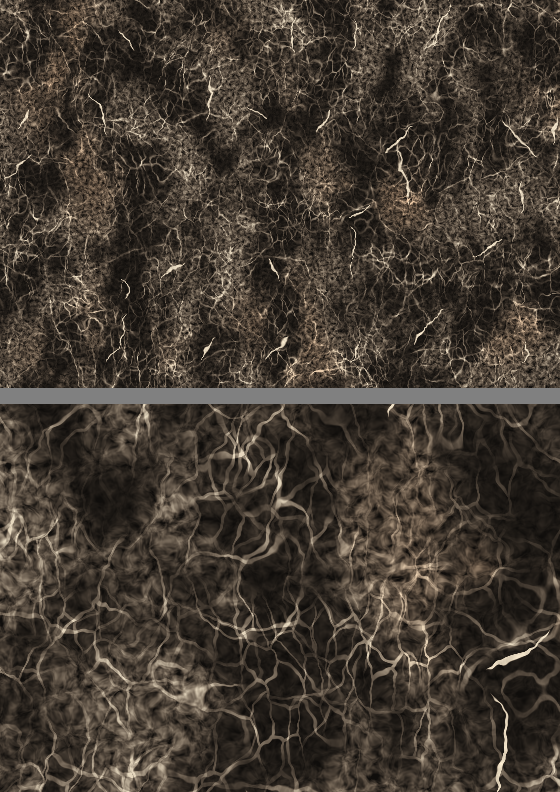
Top, the full canvas; bottom, a detail of the centre.
A Shadertoy shader for this texture:

```glsl
// Dark brown marble: grainy tan clouds, tangled hairline cracks and short cream veins.

vec2 hash2(vec2 p) {
    vec3 h = fract(vec3(p.xyx) * vec3(0.1031, 0.1030, 0.0973));
    h += dot(h, h.yzx + 33.33);
    return fract((h.xx + h.yz) * h.zy);
}

mat2 rotation(float angle) {
    float c = cos(angle), s = sin(angle);
    return mat2(c, s, -s, c);
}

float cornerSlope(vec2 corner, vec2 offset) {
    float angle = 6.2832 * hash2(corner + 71.0).x;
    return dot(vec2(cos(angle), sin(angle)), offset);
}

float gradientNoise(vec2 p) {
    vec2 i = floor(p), f = fract(p);
    vec2 u = f * f * f * (f * (f * 6.0 - 15.0) + 10.0);
    vec2 e = vec2(1.0, 0.0);
    return mix(mix(cornerSlope(i, f), cornerSlope(i + e, f - e), u.x),
               mix(cornerSlope(i + e.yx, f - e.yx), cornerSlope(i + 1.0, f - 1.0), u.x), u.y);
}

float fbm(vec2 p, int octaves) {
    float sum = 0.0, gain = 1.0;
    for (int i = 0; i < octaves; i++) {
        sum += gain * gradientNoise(p);
        p = rotation(0.7) * p * 2.03 + 17.3;
        gain *= 0.6;
    }
    return sum;
}

vec2 warp(vec2 p, float scale, float amount) {
    return p + amount * vec2(gradientNoise(p * scale), gradientNoise(p * scale + 43.7));
}

float softLine(float dist, float halfWidth, float pixel) {
    return 1.0 - smoothstep(max(halfWidth - 0.6 * pixel, 0.0), halfWidth + 0.6 * pixel, dist);
}

// Distance to the nearest border between Voronoi cells.
float crackDistance(vec2 p) {
    vec2 cell = floor(p), f = fract(p), nearest = vec2(0.0);
    float best = 8.0, edge = 8.0;
    for (int k = 0; k < 9; k++) {
        vec2 g = vec2(k % 3 - 1, k / 3 - 1);
        vec2 r = g + hash2(cell + g) - f;
        if (dot(r, r) < best) { best = dot(r, r); nearest = r; }
    }
    for (int k = 0; k < 25; k++) {
        vec2 g = vec2(k % 5 - 2, k / 5 - 2);
        vec2 r = g + hash2(cell + g) - f, d = r - nearest;
        if (dot(d, d) > 1e-4) edge = min(edge, dot(0.5 * (r + nearest), normalize(d)));
    }
    return edge;
}

// Short tapered veins, at most one per grid cell.
float creamVeins(vec2 p, float cellSize, float share, float pixel) {
    vec2 cell = floor(p / cellSize);
    float wobble = gradientNoise(p * 26.0), body = 0.0;
    for (int k = 0; k < 9; k++) {
        vec2 id = cell + vec2(k % 3 - 1, k / 3 - 1);
        vec2 place = hash2(id + 5.0), shape = hash2(id + 31.0), pick = hash2(id + 59.0);
        vec2 q = rotation((shape.x - 0.45) * 1.9) * (p - (id + 0.15 + 0.7 * place) * cellSize);
        float reach = cellSize * mix(0.13, 0.36, shape.y);
        float along = q.y / reach;
        float bend = 0.010 * wobble + 0.010 * (pick.y - 0.5) * along * along;
        float taper = max(1.0 - along * along, 0.0);
        float halfWidth = 0.0040 * taper * (0.65 + 0.9 * wobble);
        float vein = softLine(abs(q.x + bend), halfWidth, pixel) * smoothstep(0.0, 0.25, taper);
        body = max(body, vein * step(pick.x, share));
    }
    return body;
}

vec3 marbleColor(float tone, float rust) {
    vec3 umber = vec3(1.0, 0.86, 0.72), cream = vec3(1.0, 0.94, 0.83);
    vec3 tint = mix(umber, cream, smoothstep(0.15, 0.95, tone));
    return tone * mix(tint, vec3(1.06, 0.84, 0.65), rust);
}

void mainImage(out vec4 fragColor, in vec2 fragCoord) {
    float pixel = 1.0 / iResolution.y;
    vec2 p = fragCoord * pixel + 3.0;
    vec2 jagged = warp(warp(p, 38.0, 0.007), 115.0, 0.003);
    vec2 flow = warp(jagged, 5.0, 0.05) * vec2(1.22, 0.78);

    // Tan clouds, stippled with fine grain
    float cloud = smoothstep(-0.33, 0.45, fbm(flow * 6.5, 5));
    float grain = fbm(jagged * 105.0, 3);
    float tone = 0.098 + 0.21 * cloud + grain * (0.06 + 0.31 * cloud);

    // Long hairlines from the zero crossings of noise
    float threads = 0.0, halo = 0.0, scale = 5.0;
    for (int i = 0; i < 4; i++) {
        float layer = float(i);
        vec2 q = rotation(1.3 * layer) * flow + 9.1 * layer;
        float dist = abs(gradientNoise(q * scale)) / (1.2 * scale);
        float fade = smoothstep(-0.2, 0.4, gradientNoise(q * 7.0 + 21.0));
        threads += fade * softLine(dist, 0.0011, pixel);
        halo += fade * exp(-dist / 0.006) / (1.0 + layer);
        scale *= 1.6;
    }

    // Straighter cracks that break the stone into shards
    float cracks = 0.0, size = 7.0;
    for (int i = 0; i < 3; i++) {
        float layer = float(i);
        float dist = crackDistance(flow * size + 13.0 * layer) / size;
        float fade = smoothstep(-0.2, 0.45, gradientNoise(p * 8.0 + 50.0 * layer));
        cracks += fade * softLine(dist, 0.0013, pixel);
        halo += 0.6 * fade * exp(-dist / 0.007) / (1.0 + layer);
        size *= 2.2;
    }
    float sparkle = 0.75 + 1.3 * gradientNoise(p * 30.0 + 8.0);
    tone += (0.36 * threads + 0.40 * cracks) * sparkle + 0.075 * halo * (1.0 + 1.5 * grain);

    float veins = creamVeins(warp(jagged, 14.0, 0.02), 0.2, 0.65, pixel);
    tone = mix(clamp(tone, 0.06, 0.9), 0.95 + 0.12 * grain, 0.95 * veins);

    float rust = 0.6 * smoothstep(0.0, 0.5, gradientNoise(p * 3.0 + 4.0)) * cloud * (1.0 - veins);
    fragColor = vec4(marbleColor(tone, rust), 1.0);
}
```
